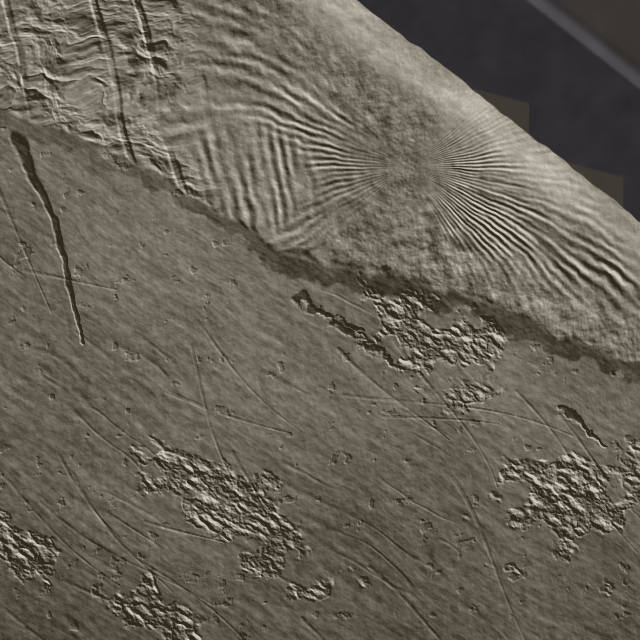
Write a WebGL 2 fragment shader that draws this texture.

```glsl
#version 300 es
precision highp float;
// Weathered carved stone slab: fanned ridges above a broken ledge, scratched plain below, dark beam in the corner.
#define LIGHT_STEP vec2(0.0018, 0.0023)
#define RELIEF 1.75
#define CAVITY 0.35
#define UPPER_TONE 0.44
#define LOWER_TONE 0.40
#define RIM_GLOW 0.20
#define FAN_CENTER vec2(0.64, 0.74)
#define RIDGE_HEIGHT 0.14
#define GRAIN 0.135
#define STONE_TINT vec3(0.02, 0.0, -0.058)
#define BEAM_COLOR vec3(0.185, 0.177, 0.185)
uniform vec2 u_resolution;
out vec4 fragColor;

// Centre and radii of the flaked patches
const vec4 PATCHES[5] = vec4[5](
  vec4(0.68, 0.46, 0.11, 0.07), vec4(0.90, 0.22, 0.10, 0.12),
  vec4(0.39, 0.19, 0.17, 0.06), vec4(0.02, 0.14, 0.07, 0.05), vec4(0.26, 0.04, 0.09, 0.05));

float hash(vec2 p) { return fract(sin(dot(p, vec2(127.1, 311.7))) * 43758.5); }
float noise(vec2 p) {
  vec2 i = floor(p), f = fract(p);
  f = f * f * (3.0 - 2.0 * f);
  return mix(mix(hash(i), hash(i + vec2(1, 0)), f.x),
             mix(hash(i + vec2(0, 1)), hash(i + vec2(1, 1)), f.x), f.y);
}
float fbm(vec2 p) {
  float sum = 0.0, amp = 0.533;
  for (int i = 0; i < 4; i++) {
    sum += amp * noise(p);
    p = mat2(1.6, 1.2, -1.2, 1.6) * p + 7.3;
    amp *= 0.5;
  }
  return sum;
}
// Coordinates along and across the slope of the slab
vec2 alongSlope(vec2 p) { return vec2(0.83 * p.x - 0.56 * p.y, 0.56 * p.x + 0.83 * p.y); }

// Tapered stroke from a to b, 1 inside
float stroke(vec2 p, vec2 a, vec2 b, float width) {
  vec2 d = b - a;
  float t = clamp(dot(p - a, d) / dot(d, d), 0.0, 1.0);
  float w = width * (1.0 - 0.6 * t);
  return 1.0 - smoothstep(w * 0.4, w, length(p - a - d * t));
}
float ledgeHeight(float x) {
  float bump = (x - 0.45) / 0.16;
  return 0.835 - 0.41 * x - 0.04 * exp(-bump * bump) + 0.026 * (fbm(vec2(x * 16.0, 2.0)) - 0.5);
}
float patchMask(vec2 p) {
  float mask = 0.0, ragged = 2.6 * (fbm(p * 26.0) - 0.5);
  for (int i = 0; i < 5; i++) {
    vec2 d = alongSlope(p - PATCHES[i].xy) / PATCHES[i].zw;
    mask = max(mask, smoothstep(0.1, 0.4, 1.0 - length(d) + ragged));
  }
  return mask;
}
float gouges(vec2 p) {
  vec2 q = p + 0.03 * (vec2(fbm(p * 42.0), fbm(p * 42.0 + 9.0)) - 0.5);
  float g = stroke(q, vec2(0.47, 0.534), vec2(0.63, 0.425), 0.013);
  g = max(g, stroke(q, vec2(0.54, 0.50), vec2(0.59, 0.465), 0.008));
  g = max(g, stroke(q, vec2(0.88, 0.365), vec2(0.945, 0.305), 0.008));
  g *= smoothstep(0.3, 0.42, fbm(p * 38.0 + 4.0));
  q = mix(p, q, 0.4);
  g = max(g, stroke(q, vec2(0.026, 0.785), vec2(0.088, 0.65), 0.013));
  return max(g, stroke(q, vec2(0.085, 0.66), vec2(0.13, 0.465), 0.008));
}
// Broken ridges around the fan centre, wrinkles and combed cuts to the left
float carvedHeight(vec2 p) {
  vec2 d = p - FAN_CENTER;
  float r = length(d), wobble = fbm(p * 10.0), rough = 4.0 * fbm(p * 52.0) - 2.0;
  float side = smoothstep(-0.05, 0.05, d.x);
  float turn = (atan(d.y, abs(d.x) + 0.001) + 0.9 * r * r) * mix(80.0, 122.0, side) + 13.0 * wobble;
  float fan = sin(turn + 4.0 * fbm(p * 38.0)) * (0.1 + 1.2 * noise(p * 21.0));
  fan += 2.2 * (noise(vec2(turn * 0.32, r * 24.0)) - 0.5);
  fan = 0.85 * fan * smoothstep(0.0, 0.2, r) + 0.35 * rough;
  float open = mix(0.5, 0.25, side);
  fan = mix(rough, fan, smoothstep(open, open + 0.4, abs(d.x) / (r + 0.01)));
  float lean = p.x + 0.22 * p.y + 0.02 * wobble;
  float comb = sin(lean * 330.0 + 5.0 * wobble) * 1.5 * noise(p * vec2(34.0, 14.0)) + 0.6 * rough;
  float wrinkle = 2.8 * (1.0 - abs(4.0 * fbm(p * vec2(22.0, 38.0) + 2.0 * wobble) - 2.0)) - 1.6;
  float groove = 1.0 - smoothstep(0.03, 0.12, abs(fract(lean * 14.5) - 0.5));
  wrinkle -= 2.2 * groove * smoothstep(0.25, 0.55, noise(p * vec2(14.0, 6.0)));
  vec2 c = (p - vec2(0.38, 0.72)) / vec2(0.12, 0.09);
  float h = mix(fan, comb, smoothstep(0.25, 0.6, exp(-dot(c, c))));
  h = mix(h, wrinkle, 1.0 - smoothstep(0.25, 0.36, p.x + 0.2 * (wobble - 0.5)));
  float crumbled = smoothstep(0.6, 0.7, p.x) * (1.0 - smoothstep(0.05, 0.12, p.y - ledgeHeight(p.x)));
  return RIDGE_HEIGHT * mix(h, 1.4 * rough, 0.75 * crumbled);
}
// Long bowed scratches and short creases over streaky stone
float plainHeight(vec2 p) {
  vec2 q = alongSlope(p) + 0.05 * fbm(p * 5.0), bowed = p + 0.09 * vec2(noise(p * 4.0), noise(p * 4.0 + 5.0));
  float h = 0.10 * fbm(q * vec2(9.0, 50.0)) + 0.12 * fbm(q * vec2(24.0, 95.0));
  for (int i = 0; i < 28; i++) {
    vec2 seed = vec2(i, 3), start = vec2(1.1 * hash(seed) - 0.1, 0.8 * hash(seed + 20.0));
    float turn = -0.65 + 1.1 * (hash(seed + 40.0) - 0.5);
    vec2 end = start + (0.1 + 0.25 * hash(seed + 60.0)) * vec2(cos(turn), sin(turn));
    h -= 0.07 * stroke(bowed, start, end, 0.004) * (0.2 + 0.8 * noise(p * 30.0));
  }
  float crease = 1.0 - smoothstep(0.0, 0.09, abs(noise(q * vec2(7.0, 36.0)) - 0.5));
  h -= 0.06 * crease * smoothstep(0.5, 0.75, noise(p * 9.0)) + 0.10 * smoothstep(0.72, 0.82, fbm(p * 50.0));
  float flakes = abs(fbm(alongSlope(p) * vec2(44.0, 80.0)) - 0.5) - 0.13;
  return h + 1.5 * patchMask(p) * flakes - 0.16 * gouges(p);
}
float surfaceHeight(vec2 p, float rim) {
  float upper = smoothstep(-0.004, 0.006, p.y - ledgeHeight(p.x));
  return mix(plainHeight(p) - 0.1, carvedHeight(p) * (1.0 - 0.75 * rim), upper) + GRAIN * (fbm(p * 85.0) - 0.5);
}
void main() {
  vec2 p = gl_FragCoord.xy / u_resolution;
  float pixel = 1.0 / u_resolution.y, edge = (1.0 - 0.784 * (p.x - 0.56) - p.y) * 0.787;
  float rim = 1.0 - smoothstep(0.04, 0.1, edge + 0.05 * (fbm(p * 14.0) - 0.5));
  // Stone: stains, lit rim, relief, ledge shadow
  float above = p.y - ledgeHeight(p.x), height = surfaceHeight(p, rim);
  float tone = mix(LOWER_TONE - 0.06 * (1.0 - smoothstep(0.0, 0.55, p.y)), UPPER_TONE, smoothstep(-0.004, 0.006, above));
  tone += 0.15 * (fbm(p * 5.0) - 0.5) + 0.10 * (fbm(p * 110.0) - 0.5);
  float glow = (edge - 0.025) / 0.04;
  tone += RIM_GLOW * exp(-glow * glow) * (0.4 + 1.1 * fbm(alongSlope(p) * vec2(14.0, 80.0)));
  tone += RELIEF * (height - surfaceHeight(p + LIGHT_STEP, rim)) + CAVITY * height;
  float ragged = above + 0.045 * (fbm(p * 38.0) - 0.5);
  float shade = smoothstep(-0.032, -0.024, ragged) * (1.0 - smoothstep(0.0, 0.01, ragged));
  tone -= shade * mix(0.07, 0.15, smoothstep(0.1, 0.5, p.x)) + 0.13 * gouges(p);
  vec3 stone = clamp(tone, 0.16, 0.78) + STONE_TINT;
  // Beam with a worn strip and dim panes
  float strip = smoothstep(0.158, 0.166, -edge) * (1.0 - smoothstep(0.172, 0.19, -edge));
  float cell = fract((p.x - 0.74) / 0.147);
  float pane = step(0.74, p.x) * (1.0 - smoothstep(0.58, 0.6, cell)) * (1.0 - smoothstep(0.0, 0.004, -edge - 0.06 * cell));
  vec3 beam = BEAM_COLOR + 0.05 * (fbm(p * 30.0) - 0.5) + 0.12 * strip;
  beam = mix(beam, vec3(0.27, 0.25, 0.21), max(0.7 * pane, 0.5 * smoothstep(0.18, 0.2, -edge)));
  fragColor = vec4(mix(beam, stone, smoothstep(-pixel, pixel, edge + 0.006 * (noise(p * 50.0) - 0.5))), 1.0);
}
```
